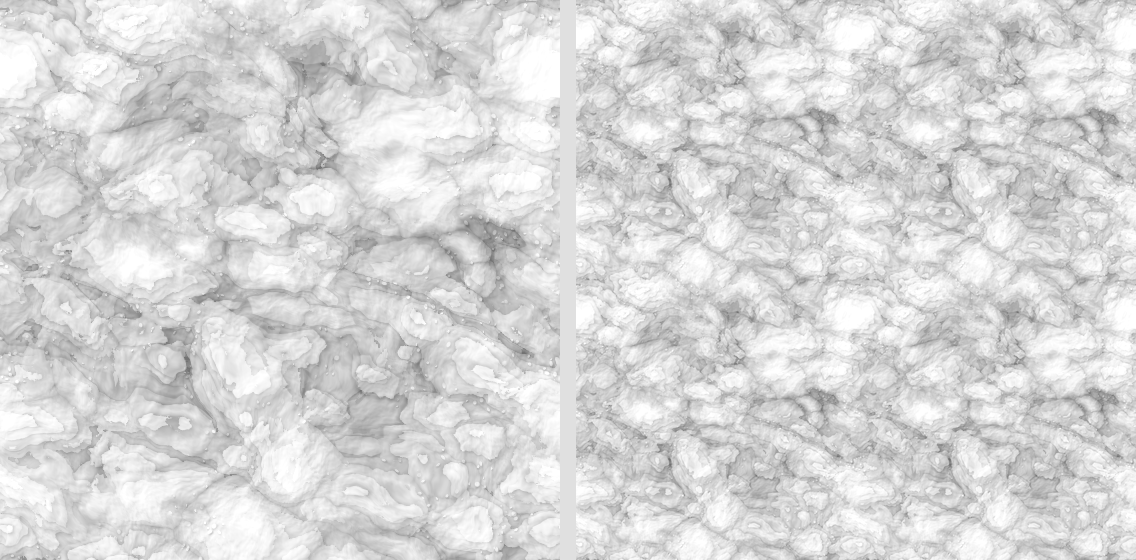
Left, the tile; right, the same tile 2 across and 2 down.
Reproduce this texture procedurally as a WebGL 2 fragment shader.

```glsl
#version 300 es
precision highp float;
// Pale weathered rock: tilted, faceted stones of two sizes rise from grey
// hollows, cut by slanting joints, ledge lines and loose grains. Stones are
// the maximum of stretched cellular cones; every lattice wraps, so it tiles.

uniform vec2 u_resolution;
out vec4 outColor;

vec3 hash(vec2 cell, float seed) {
  vec3 h = fract(vec3(cell, seed + 0.7) * vec3(0.1031, 0.1030, 0.0973));
  h += dot(h, h.yxz + 33.33);
  return fract((h.xxy + h.yxx) * h.zyx);
}

mat2 rotation(float angle) {
  float c = cos(angle), s = sin(angle);
  return mat2(c, -s, s, c);
}

// Value noise repeating after `period` cells.
float noise(vec2 uv, float period, float seed) {
  vec2 p = uv * period, i = floor(p), f = p - i;
  f = f * f * f * (f * (f * 6.0 - 15.0) + 10.0);
  vec2 a = mod(i, period), b = mod(i + 1.0, period);
  return mix(mix(hash(a, seed).x, hash(vec2(b.x, a.y), seed).x, f.x),
             mix(hash(vec2(a.x, b.y), seed).x, hash(b, seed).x, f.x), f.y);
}

float fbm(vec2 uv, float period, float seed) {
  float sum = 0.0, amp = 0.5;
  for (int k = 0; k < 5; k++) {
    sum += amp * noise(uv, period, seed + float(k));
    period *= 2.0;
    amp *= 0.5;
  }
  return sum / 0.97;
}

// Squared distance to the nearest scattered point: rounded lumps with creases.
float lumps(vec2 uv, float period, float seed) {
  vec2 p = uv * period, i = floor(p);
  float nearest = 4.0;
  for (int y = -1; y <= 1; y++)
    for (int x = -1; x <= 1; x++) {
      vec2 c = i + vec2(x, y);
      vec2 d = c + hash(mod(c, period), seed).xy - p;
      nearest = min(nearest, dot(d, d));
    }
  return nearest;
}

// Highest and second highest stone at a point.
vec2 stones(vec2 uv, vec2 grid, float seed) {
  vec2 p = uv * grid, i = floor(p), top = vec2(-2.0);
  for (int y = -2; y <= 2; y++)
    for (int x = -2; x <= 2; x++) {
      vec2 c = i + vec2(x, y), id = mod(c, grid);
      vec3 r = hash(id, seed), s = hash(id, seed + 12.0);
      vec2 q = (c + r.xy - p) / grid * sqrt(grid.x * grid.y);
      q = rotation(-0.4 + 0.9 * (s.x - 0.5)) * q;
      q *= vec2(0.7, 1.35);
      float facet = max(abs(q.x) + 0.45 * abs(q.y), 1.15 * abs(q.y));
      float cone = mix(sqrt(dot(q, q) + 0.02), facet, 0.8);
      float h = 0.35 + 0.55 * r.z - cone + 0.5 * dot(q, s.yz - 0.5);
      top = h > top.x ? vec2(h, top.x) : vec2(top.x, max(top.y, h));
    }
  return top;
}

// Small lit grains; x is the bright body, y its shadow.
vec2 grains(vec2 uv) {
  float period = 76.0;
  vec2 p = uv * period, i = floor(p), sum = vec2(0.0);
  for (int y = -1; y <= 1; y++)
    for (int x = -1; x <= 1; x++) {
      vec2 c = i + vec2(x, y), id = mod(c, period);
      vec3 r = hash(id, 41.0), s = hash(id, 57.0);
      vec2 d = p - c - r.xy, drop = vec2(-0.1, 0.16);
      vec2 shape = vec2(1.0, 1.1 + 0.8 * s.z);
      mat2 turn = rotation(6.3 * s.x);
      float size = 0.2 + 0.3 * s.y * s.y, on = step(0.6, r.z);
      float body = smoothstep(size, size * 0.5, length(turn * d * shape));
      float shade = smoothstep(size * 1.5, size * 0.5, length(turn * (d + drop) * shape));
      sum = max(sum, on * vec2(body, shade));
    }
  return sum;
}

// Darkness gathers at the foot of each step, then stops sharply.
float ledge(float level) {
  float f = fract(level), width = min(1.2 * fwidth(level), 0.5);
  return (0.12 * f + pow(f, 6.0)) * (1.0 - smoothstep(1.0 - width, 1.0, f));
}

void main() {
  vec2 uv = gl_FragCoord.xy / u_resolution;
  vec2 warp = vec2(fbm(uv, 5.0, 1.0), fbm(uv, 5.0, 7.0)) - 0.5;
  vec2 p = uv + 0.1 * warp;
  float broad = fbm(p, 6.0, 13.0), fine = fbm(p, 20.0, 19.0);

  // Slanting joints, broken into lengths.
  float across = abs(fract(dot(uv + 0.03 * warp, vec2(2.0, 4.0)) + 0.7 * noise(uv, 3.0, 91.0)) - 0.5);
  float joint = smoothstep(0.13, 0.0, across) * smoothstep(0.45, 0.65, noise(uv, 4.0, 97.0));

  // Large stones and lower small ones over flat, rimmed hollows.
  vec2 big = stones(p, vec2(5.0, 7.0), 11.0);
  vec2 small = 0.6 * stones(p, vec2(9.0, 13.0), 61.0);
  vec2 top = vec2(max(big.x, small.x), max(min(big.x, small.x), max(big.y, small.y)));
  float hollow = 0.02 + 0.3 * (noise(p, 5.0, 31.0) - 0.35);
  float rise = top.x + 0.25 * (broad - 0.5) - hollow - 0.2 * joint;
  float h = hollow + max(rise, 0.12 * rise);
  float rim = smoothstep(-0.05, 0.0, rise) * smoothstep(0.015, 0.0, rise);
  float cleft = exp(-24.0 * (top.x - top.y)) * smoothstep(0.3, 0.55, broad);

  // Two sets of ledges, each fading in and out over the surface.
  float steps = ledge(6.0 * h + 3.0 * broad + 1.2 * fine) * smoothstep(0.25, 0.6, noise(p, 9.0, 37.0));
  steps += 0.7 * ledge(4.0 * h - 5.0 * broad + 3.0 * fine) * smoothstep(0.35, 0.7, noise(p, 11.0, 71.0));

  // Fine relief lit from the upper left.
  float relief = fine - fbm(p + vec2(-0.003, 0.004), 20.0, 19.0);
  vec2 rough = p + 0.06 * (vec2(broad, fine) - 0.5);
  float lump = 0.5 * lumps(rough, 14.0, 43.0) + 0.5 * lumps(rough, 33.0, 47.0);

  float v = 0.786 + 0.36 * h + 0.1 * (broad - 0.5) + 0.14 * (fine - 0.5);
  v += 0.68 * relief - 0.13 * (lump - 0.2);
  v -= 0.2 * steps + 0.08 * rim + 0.09 * cleft + 0.05 * smoothstep(0.03, 0.0, across) * joint;
  float low = smoothstep(0.28, 0.0, h);
  v -= 0.13 * low * smoothstep(0.72, 0.8, noise(p, 9.0, 53.0) + 0.1 * (fine - 0.5));

  // Grains gather along the joints, the clefts and in some low places.
  float settle = smoothstep(0.18, 0.04, top.x - top.y) * smoothstep(0.45, 0.22, top.x);
  settle = max(settle * smoothstep(0.3, 0.5, noise(uv, 13.0, 83.0)), smoothstep(0.1, 0.4, joint));
  vec2 grain = grains(uv + 0.02 * warp) * settle;
  v += 0.11 * grain.x - 0.08 * grain.y * (1.0 - grain.x);

  v -= 0.4 * max(v - 0.95, 0.0);
  outColor = vec4(vec3(clamp(v, 0.45, 1.0)), 1.0);
}
```
